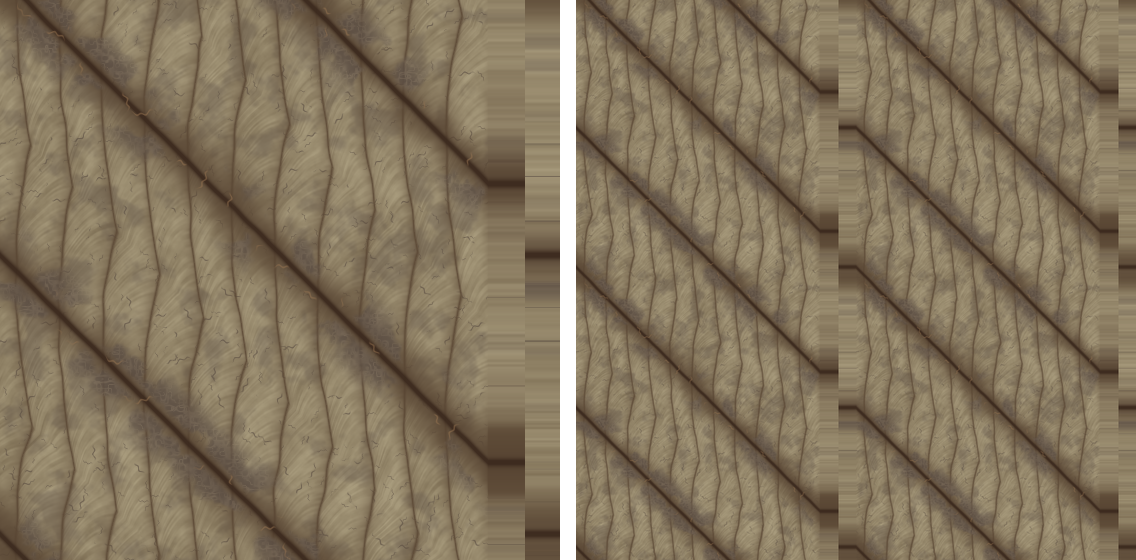
Left: one tile. Right: repeated 2 by 2.
Write a three.js fragment shader that draws this texture.

```glsl
// Weathered leaf-like hide: dark diagonal ribs, bowed side veins and combed fibres
// with grey felted patches, fine scratches and pale strands at the ribs.
// All noise wraps; a gutter on the right smears the panel edge, then the left edge.
#define RIBS 2.0
#define VEINS 13.0
#define RIB_SHIFT 0.0455
#define VEIN_SHIFT 0.37
#define BOW 0.027
#define PANEL_END 0.8724
#define GUTTER_SPLIT 0.9375
#define FIBRES 210.0
#define RIB_WIDTH 0.0055
#define SHADOW_WIDTH 0.043
#define VEIN_WIDTH 0.0024
#define PATCH_AMOUNT 0.8

varying vec2 vUv;

const vec3 TAN = vec3(0.66, 0.61, 0.49);
const vec3 OLIVE = vec3(0.45, 0.39, 0.29);
const vec3 BROWN = vec3(0.36, 0.285, 0.21);
const vec3 RIB_DARK = vec3(0.23, 0.16, 0.115);
const vec3 FELT = vec3(0.37, 0.32, 0.28);
const vec3 FELT_HAIR = vec3(0.52, 0.46, 0.39);
const vec3 SCRATCH = vec3(0.35, 0.30, 0.26);
const vec3 STRAND = vec3(0.60, 0.46, 0.32);

float hash(vec2 p) {
  return fract(sin(dot(p, vec2(127.1, 311.7))) * 43758.5);
}

// Value noise that repeats after per cells
float noise(vec2 p, vec2 per) {
  vec2 i = floor(p), f = fract(p);
  f = f * f * (3.0 - 2.0 * f);
  vec2 a = mod(i, per), b = mod(i + 1.0, per);
  return mix(mix(hash(a), hash(vec2(b.x, a.y)), f.x),
             mix(hash(vec2(a.x, b.y)), hash(b), f.x), f.y);
}

float fbm(vec2 p, float freq) {
  float sum = 0.0, amp = 0.5;
  for (int i = 0; i < 4; i++) {
    sum += amp * noise(p * freq, vec2(freq));
    freq *= 2.0;
    amp *= 0.5;
  }
  return sum / 0.9375;
}

// Thin bright ridges along the mid level of the noise
float hairs(vec2 p, float freq) {
  float n = noise(p * freq, vec2(freq));
  return 1.0 - smoothstep(0.0, 0.22, abs(n - 0.5));
}

// Short bent strokes, at most one per grid cell
float strokes(vec2 p, float cells, float len, float width, float chance, float seed) {
  vec2 q = p * cells, base = floor(q);
  float mask = 0.0;
  for (int j = -1; j <= 1; j++) {
    for (int i = -1; i <= 1; i++) {
      vec2 cell = base + vec2(float(i), float(j));
      vec2 key = mod(cell, cells) + seed;
      vec2 v = q - cell - vec2(hash(key), hash(key + 17.3));
      float turn = 6.2832 * hash(key + 41.7);
      v = vec2(v.x * cos(turn) + v.y * sin(turn), v.y * cos(turn) - v.x * sin(turn));
      v.y += (hash(key + 5.9) - 0.5) * 2.4 * v.x * v.x + 0.04 * sin(v.x * 19.0);
      float size = len * (0.4 + 0.6 * hash(key + 63.1));
      float line = (1.0 - smoothstep(0.0, width, abs(v.y)))
                 * (1.0 - smoothstep(size * 0.5, size, abs(v.x)));
      mask = max(mask, line * step(hash(key + 29.5), chance));
    }
  }
  return mask;
}

void main() {
  // Gutter: hold the last panel column, then the first one
  vec2 p = vec2(min(vUv.x, PANEL_END) * step(vUv.x, GUTTER_SPLIT), vUv.y);
  float cloud = fbm(p, 9.0);
  float grain = fbm(p + 0.37, 64.0);

  // Diagonal ribs: signed phase and distance across them
  float phase = fract(RIBS * (p.x + p.y - RIB_SHIFT) + 0.5) - 0.5;
  float ribDist = abs(phase) / (RIBS * 1.4142);
  float wobble = 0.003 * (noise(p * 24.0, vec2(24.0)) - 0.5);
  float ribCore = abs(phase / (RIBS * 1.4142) + wobble);

  // Bowed veins split each band into lobes
  float middle = 1.0 - 2.0 * abs(phase);
  float across = VEINS * (p.x - BOW * (1.0 - middle) * (1.0 - middle)) - VEIN_SHIFT;
  across += 0.09 * (noise(p * 20.0 + 0.5, vec2(20.0)) - 0.5);
  float lobe = mod(floor(across), VEINS);
  float u = fract(across);
  float veinDist = min(u, 1.0 - u) / VEINS;

  // Fibres sweep up and flatten toward the right of each lobe
  float sweep = p.y - 0.085 * (1.0 - (1.0 - u) * (1.0 - u)) + 0.008 * cloud;
  float fine = noise(vec2(lobe * 3.0 + u * 3.0, sweep * FIBRES), vec2(VEINS * 3.0, FIBRES));
  float broad = noise(vec2(lobe * 2.0 + u * 2.0, sweep * 70.0), vec2(VEINS * 2.0, 70.0));
  float tone = 0.71 + 0.34 * (fine - 0.5) + 0.22 * (broad - 0.5)
             + 0.5 * (cloud - 0.5) + 0.35 * (grain - 0.5);
  vec3 color = mix(OLIVE, TAN, clamp(tone, 0.0, 1.0));

  // Grey mottling and scratches over the lobes
  float mottle = smoothstep(0.52, 0.75, fbm(p + 0.71, 22.0));
  color = mix(color, FELT, 0.35 * mottle);
  float marks = strokes(p, 22.0, 0.42, 0.055, 0.55, 3.0);
  marks = max(marks, 0.7 * strokes(p, 41.0, 0.55, 0.08, 0.4, 81.0));
  color = mix(color, SCRATCH, 0.6 * marks * smoothstep(0.3, 0.55, grain));

  // Vein lines with a soft shadow, deeper on their left side
  float line = exp(-veinDist * veinDist / (VEIN_WIDTH * VEIN_WIDTH));
  float soft = 0.36 * exp(-veinDist / 0.009) + 0.16 * smoothstep(0.6, 1.0, u);
  color = mix(color, BROWN, clamp(0.45 * line + soft, 0.0, 0.9));

  // Brown shadow around the ribs
  float reach = (ribDist + 0.05 * (cloud - 0.5)) / SHADOW_WIDTH;
  color = mix(color, BROWN, 0.8 * exp(-reach * reach));

  // Felted patches beside the ribs
  float beside = 1.0 - smoothstep(0.025, 0.085, ribDist);
  float felt = smoothstep(0.50, 0.64, fbm(p + 0.19, 15.0) + 0.08 * (grain - 0.5));
  felt *= beside * smoothstep(0.004, 0.02, ribDist) * PATCH_AMOUNT;
  float hair = max(hairs(p, 96.0), hairs(p + 0.43, 150.0)) * grain;
  color = mix(color, mix(FELT, FELT_HAIR, 0.75 * hair), felt);

  // Rib core and the pale strands crossing it
  float core = 0.85 * exp(-ribCore * ribCore / (RIB_WIDTH * RIB_WIDTH));
  color = mix(color, RIB_DARK, min(core + 0.25 * exp(-ribDist / 0.014), 0.92));
  float strand = strokes(p, 20.0, 0.5, 0.06, 0.6, 137.0);
  color = mix(color, STRAND, 0.5 * strand * (1.0 - smoothstep(0.012, 0.03, ribDist)));

  gl_FragColor = vec4(color, 1.0);
}
```
